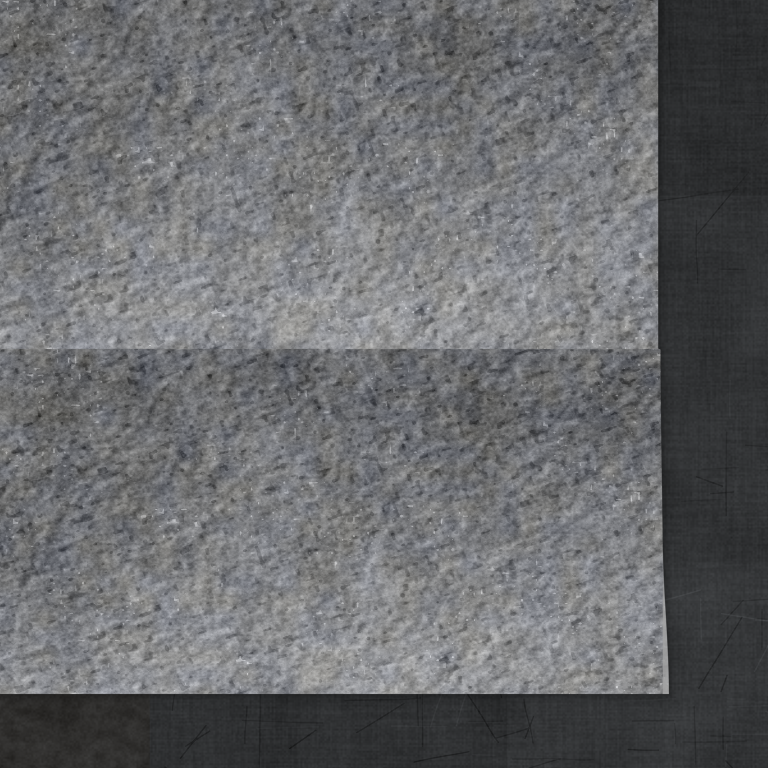
Write a three.js fragment shader that draws this texture.

```glsl
// Two rough grey stone slabs stacked on a dark, scratched panel floor.
varying vec2 vUv;

const float SOFT = 0.001;
const float SEAM_Y = 0.5456;
const float SLAB_BOTTOM = 0.0964;

float hash(vec2 p) {
  vec3 q = fract(vec3(p.xyx) * 0.1031);
  q += dot(q, q.yzx + 33.33);
  return fract((q.x + q.y) * q.z);
}

float noise(vec2 p) {
  vec2 i = floor(p), f = fract(p);
  f = f * f * (3.0 - 2.0 * f);
  return mix(mix(hash(i), hash(i + vec2(1.0, 0.0)), f.x),
             mix(hash(i + vec2(0.0, 1.0)), hash(i + vec2(1.0)), f.x), f.y);
}

float fbm(vec2 p) {
  float sum = 0.0, amp = 0.5;
  for (int i = 0; i < 4; i++) {
    sum += amp * noise(p);
    p = mat2(1.6, 1.2, -1.2, 1.6) * p + 17.3;
    amp *= 0.55;
  }
  return sum;
}

float above(float x, float edge) {
  return smoothstep(edge - SOFT, edge + SOFT, x);
}

float blob(vec2 p, vec2 center, vec2 size) {
  vec2 d = (p - center) / size;
  return exp(-dot(d, d));
}

float segment(vec2 p, vec2 a, vec2 b) {
  vec2 pa = p - a, ba = b - a;
  return length(pa - ba * clamp(dot(pa, ba) / dot(ba, ba), 0.0, 1.0));
}

// p starts at the lower left corner of one slab
vec3 stone(vec2 p) {
  float v = p.y / 0.45;
  float light = mix(0.545, 0.425, smoothstep(0.0, 1.0, v));
  light -= 0.07 * blob(p, vec2(0.0, 0.18), vec2(0.14, 0.16));
  light -= 0.03 * blob(p, vec2(0.72, 0.36), vec2(0.12, 0.1));
  light += 0.05 * blob(p, vec2(0.78, 0.28), vec2(0.06, 0.05));
  light += 0.04 * blob(p, vec2(0.5, 0.06), vec2(0.16, 0.06));

  // Mottling, raking light on the bumps and fine grain
  vec2 slant = vec2(p.x + 0.35 * p.y, p.y - 0.35 * p.x);
  vec2 rough = slant * vec2(75.0, 95.0);
  float bumps = fbm(rough);
  float relief = bumps - fbm(rough + vec2(0.45, -0.55));
  light += 0.16 * (fbm(p * 20.0 + 5.0) - 0.46);
  light += 0.13 * (bumps - 0.46) + 0.20 * relief;
  light += 0.10 * (noise(p * 310.0) - 0.5) + 0.05 * (noise(p * 600.0) - 0.5);

  // Dark pits and pale crystals
  float pits = smoothstep(0.73, 0.9, noise(slant * vec2(120.0, 155.0) + 41.0));
  float crystals = smoothstep(0.83, 0.97, noise(p * 210.0 + 83.0));
  crystals *= smoothstep(0.45, 0.7, noise(p * 24.0 + 9.0));
  light += 0.18 * crystals - 0.11 * pits;

  float warmth = noise(p * 38.0 + 60.0) - 0.58;
  return vec3(light) + vec3(0.022, 0.008, -0.03) * warmth + vec3(-0.003, 0.0, 0.006);
}

// Hairline scratches in a box, mostly level or upright
float scratches(vec2 p, vec2 corner, vec2 size, float seed) {
  float mark = 0.0;
  for (int i = 0; i < 36; i++) {
    vec2 id = vec2(float(i), seed);
    vec2 start = corner + size * vec2(hash(id), hash(id + 7.1));
    float pick = hash(id + 13.7);
    float angle = pick < 0.35 ? 0.0 : pick < 0.6 ? 1.57 : 6.28 * hash(id + 23.9);
    angle += 0.06 * (hash(id + 31.3) - 0.5);
    float reach = mix(0.02, 0.11, hash(id + 3.3));
    vec2 bent = p + 0.003 * (noise(p * 25.0 + float(i)) - 0.5);
    float d = segment(bent, start, start + reach * vec2(cos(angle), sin(angle)));
    float tone = hash(id + 51.0) < 0.75 ? -1.0 : 0.7;
    mark += tone * (0.4 + 0.6 * pick) * (1.0 - smoothstep(0.0003, 0.0016, d));
  }
  return clamp(mark, -1.0, 1.0);
}

vec3 panels(vec2 p) {
  float light = 0.198;
  float upper = above(p.y, 0.745);
  float corner = 1.0 - above(p.x, 0.195);
  light -= 0.025 * upper + 0.035 * corner;
  light += 0.012 * above(p.x, 0.866) * (1.0 - above(p.y, 0.27));
  light -= 0.015 * (1.0 - above(p.x, 0.66)) * (1.0 - corner);

  // Clouding, woven streaks and grain
  float weave = noise(p * vec2(25.0, 420.0)) + noise(p * vec2(420.0, 25.0)) - 1.0;
  light += 0.06 * (fbm(p * 14.0) - 0.46) + 0.025 * weave * (1.0 - corner);
  light += 0.035 * (noise(p * 380.0) - 0.5);
  light += 0.09 * corner * (fbm(p * 70.0) - 0.46);
  float marks = scratches(p, vec2(0.85, 0.0), vec2(0.15, 1.0), 2.0);
  marks += scratches(p, vec2(0.2, 0.0), vec2(0.75, 0.1), 9.0);
  light += 0.06 * marks * (1.0 - 0.5 * upper);
  return light * vec3(0.97, 1.0, 1.03) + vec3(0.012, 0.003, -0.008) * corner;
}

void main() {
  vec2 p = vUv;
  float upperSlab = above(p.y, SEAM_Y);
  float flare = 0.008 * smoothstep(0.3, SLAB_BOTTOM, p.y);
  float right = mix(0.860 + 0.003 * smoothstep(SEAM_Y, 0.25, p.y) + flare, 0.857, upperSlab);
  float inside = (1.0 - above(p.x, right)) * above(p.y, SLAB_BOTTOM);

  // The lower slab repeats the upper grain, shifted and slightly compressed
  vec2 lower = vec2(p.x - 0.032, (p.y - SLAB_BOTTOM) * 1.09);
  vec3 slab = mix(stone(lower), stone(vec2(p.x, p.y - SEAM_Y)), upperSlab);
  slab -= 0.02 * (1.0 - upperSlab) * smoothstep(0.4, SEAM_Y, p.y);

  // Pale rim along the flared edge and the foot
  float rim = smoothstep(right - flare - 0.001, right - flare + 0.001, p.x);
  slab = mix(slab, vec3(0.64), 0.8 * rim * smoothstep(0.0, 0.003, flare));
  slab += 0.05 * (1.0 - smoothstep(0.0, 0.003, p.y - SLAB_BOTTOM));

  // Contact shadow falling on the floor
  float gap = max(p.x - right, SLAB_BOTTOM - p.y);
  vec3 ground = panels(p) * (1.0 - 0.3 * exp(-max(gap, 0.0) / 0.007));
  gl_FragColor = vec4(mix(ground, slab, inside), 1.0);
}
```
